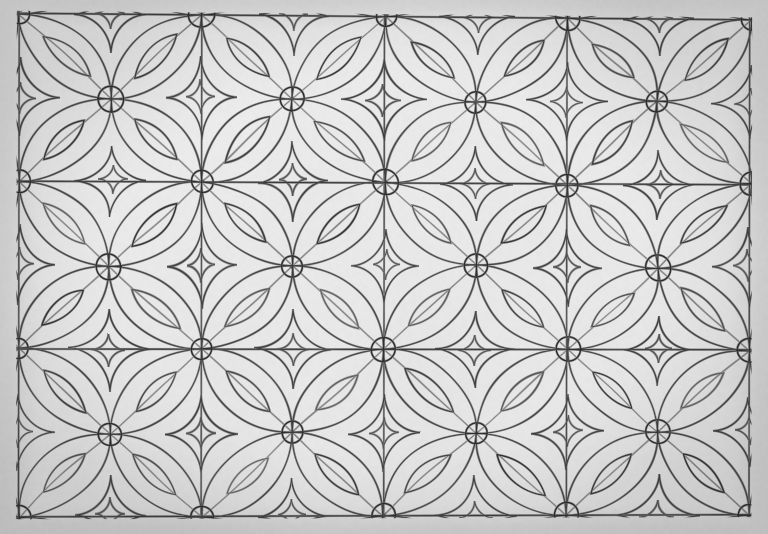
Write a WebGL 2 fragment shader that draws this pattern.

```glsl
#version 300 es
precision highp float;
// Hand-inked lattice of four by three cells on softly shaded paper.
// Overlapping ellipses form petals; leaves, concave stars and spoked
// circles fill them, with hashed sizes and noise for an unsteady pen.

uniform vec2 u_resolution;
out vec4 fragColor;

float hash(vec2 p) {
    vec3 q = fract(p.xyx * vec3(0.1031, 0.1030, 0.0973));
    q += dot(q, q.yzx + 33.33);
    return fract((q.x + q.y) * q.z);
}

float noise(vec2 p) {
    vec2 i = floor(p), f = fract(p);
    f = f * f * (3.0 - 2.0 * f);
    return mix(mix(hash(i), hash(i + vec2(1, 0)), f.x),
               mix(hash(i + vec2(0, 1)), hash(i + vec2(1, 1)), f.x), f.y);
}

// Ink coverage of a line of the given half width.
float stroke(float d, float halfWidth) {
    float soft = max(0.9 / u_resolution.y, 0.0012);
    return 1.0 - smoothstep(halfWidth - soft, halfWidth + soft, abs(d));
}

// Pointed lens lying along x.
float lens(vec2 v, float halfLength, float halfWidth) {
    float r = (halfLength * halfLength + halfWidth * halfWidth) / (2.0 * halfWidth);
    return length(vec2(v.x, abs(v.y) + r - halfWidth)) - r;
}

// Outline of a four-pointed star with concave sides.
float starLine(vec2 v, vec2 tips, float halfWidth) {
    vec2 q = abs(v) / tips;
    float d = (length(1.1 - q) - 1.1045) * min(tips.x, tips.y);
    return stroke(d, halfWidth) * step(max(q.x, q.y), 1.04);
}

void main() {
    vec2 p = gl_FragCoord.xy / u_resolution.y;
    vec2 uv = gl_FragCoord.xy / u_resolution;

    // Slightly tilted grid; g counts cells, w is its wobbly version.
    vec2 cell = vec2(0.342, 0.3145 - 0.004 * p.x);
    vec2 g = (p - vec2(0.0345 + 0.0015 * p.y, 0.032 + 0.003 * p.x)) / cell;
    vec2 wobble = vec2(noise(p * 9.0), noise(p * 9.0 + 40.0)) - 0.5;
    vec2 w = g + 0.008 * wobble / cell;
    float pen = 0.0013 + 0.0006 * noise(p * 14.0 + 7.0);
    float ink = 0.0;

    // Petal axis and leaf in each quarter cell, mirrored by parity.
    vec2 id = floor(2.0 * w);
    vec2 h = (fract(2.0 * w) - 0.5) * cell * 0.5;
    if (mod(id.x + id.y, 2.0) > 0.5) h.x = -h.x;
    vec2 axis = normalize(cell);
    vec2 v = vec2(dot(h, axis), h.y * axis.x - h.x * axis.y);
    ink = max(ink, 0.55 * stroke(v.y, pen * 0.8));
    float size = 0.92 + 0.18 * hash(id + 3.0);
    vec2 leaf = v + vec2(0.008 * (hash(id + 11.0) - 0.5),
                         0.12 * (hash(id + 19.0) - 0.5) * v.x);
    float leafInk = 0.65 + 0.3 * hash(id + 27.0);
    ink = max(ink, leafInk * stroke(lens(leaf, 0.054 * size, 0.0165 * size), pen));

    for (int k = 0; k < 2; k++) {
        // Ellipse and nested stars around each edge midpoint.
        vec2 o = k == 0 ? vec2(0.5, 0.0) : vec2(0.0, 0.5);
        vec2 n = floor(w - o + 0.5) + o;
        vec2 q = w - n;
        ink = max(ink, 0.82 * stroke((length(q) - 0.5) * 0.328, pen));
        vec2 vary = vec2(hash(n * 2.0 + 5.0), hash(n * 2.0 + 51.0));
        vec2 tips = cell * vec2(0.2, 0.225) * (0.9 + 0.2 * vary);
        ink = max(ink, 0.85 * starLine(q * cell, tips, pen));
        vec2 offset = 0.006 * (vary.yx - 0.5);
        ink = max(ink, 0.75 * starLine(q * cell + offset, tips * 0.41, pen));

        // Spoked circle at each corner and cell centre.
        o = vec2(0.5 * float(k));
        n = floor(w - o + 0.5) + o;
        vec2 s = (w - n) * cell;
        float radius = 0.0185 + 0.0055 * hash(n * 2.0 + 70.0);
        float r = length(s + 0.003 * (hash(n * 2.0 + 90.0) - 0.5));
        float spokes = stroke(min(abs(s.x), abs(s.y)), 0.0015) * step(r, radius * 1.08);
        float rim = stroke(r - radius, 0.0017);
        float blot = 0.8 * (1.0 - smoothstep(0.002, 0.007, r));
        ink = max(ink, max(max(spokes, rim), blot) * 0.95);
    }

    // Ruled cell edges, heavier on the horizontals, clipped to the frame.
    vec2 edge = abs(fract(g + 0.5) - 0.5) * cell;
    float rules = max(0.85 * stroke(edge.x, 0.0015), 0.9 * stroke(edge.y, 0.0017));
    ink = max(ink, rules * (0.85 + 0.15 * noise(p * 20.0)));
    vec2 outside = max(-g, g - vec2(4.0, 3.0)) * cell;
    ink *= 1.0 - smoothstep(0.003, 0.006, max(outside.x, outside.y));

    // Pale paper, dimmer at the borders, with a faint grain.
    vec2 c = abs(uv - 0.5) * 2.0;
    float dim = 0.10 * smoothstep(0.65, 1.25, length(c))
              + 0.05 * smoothstep(0.88, 1.0, max(c.x, c.y))
              + 0.03 * (1.0 - uv.y);
    float paper = 0.925 - dim + 0.012 * (noise(p * 160.0) - 0.5)
                + 0.015 * (noise(p * 5.0) - 0.5);
    fragColor = vec4(vec3(mix(paper, 0.13, ink)), 1.0);
}
```
